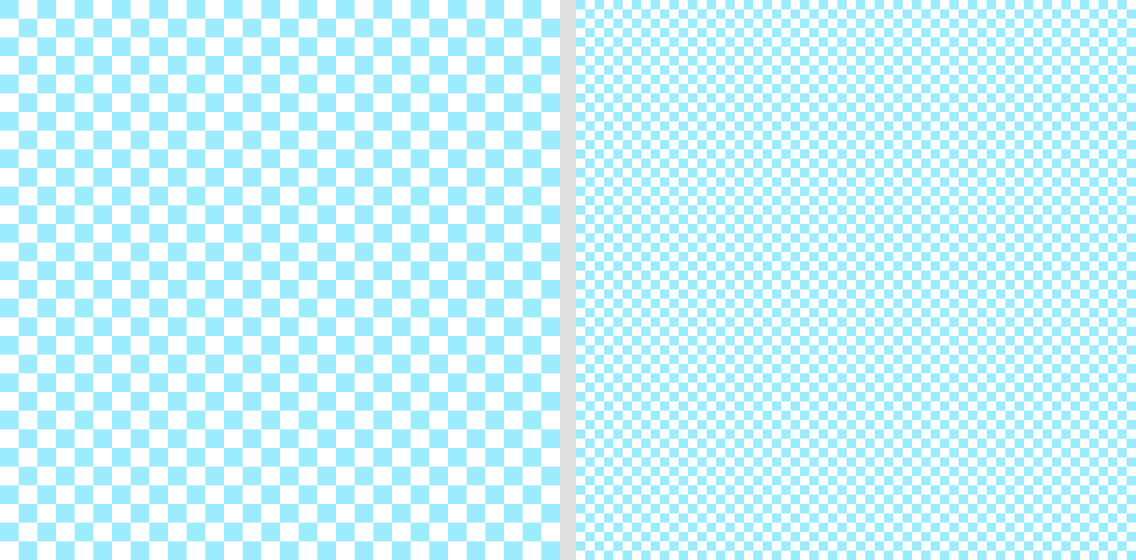
Left, the tile; right, the same tile 2 across and 2 down.
A WebGL 2 fragment shader for this pattern:

```glsl
#version 300 es
precision highp float;
// Seamless two-colour checkerboard of pale sky blue and white squares.

uniform vec2 u_resolution;
out vec4 fragColor;

const vec2 REPEATS = vec2(15.0);          // two cells per repeat on each axis
const vec3 SKY_BLUE = vec3(0.61, 0.92, 1.0);
const vec3 WHITE = vec3(1.0);
const float EDGE_WIDTH = 1.0;             // smoothing width, in pixel footprints

// Triangle wave: positive in the first half of each repeat, zero on cell edges.
vec2 signedEdgeDistance(vec2 p) {
    return abs(fract(p - 0.25) - 0.5) - 0.25;
}

// Box-filtered checker: +1 in white cells, -1 in blue cells.
float checker(vec2 uv, vec2 pixelSize) {
    vec2 distanceToEdge = signedEdgeDistance(uv * REPEATS) / REPEATS;
    vec2 stripes = clamp(2.0 * distanceToEdge / (EDGE_WIDTH * pixelSize), -1.0, 1.0);
    return stripes.x * stripes.y;
}

void main() {
    vec2 uv = gl_FragCoord.xy / u_resolution;
    float whiteness = 0.5 + 0.5 * checker(uv, 1.0 / u_resolution);
    fragColor = vec4(mix(SKY_BLUE, WHITE, whiteness), 1.0);
}
```
